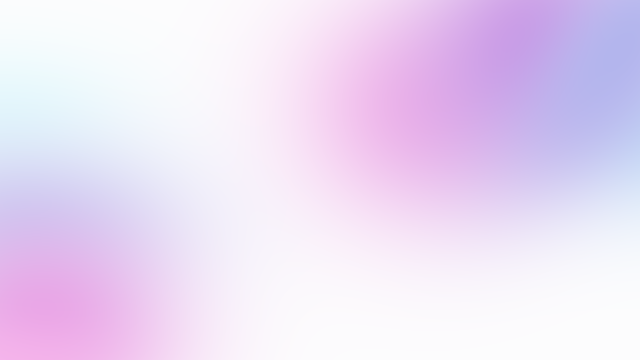
A Shadertoy shader for this background:

```glsl
// Soft pastel background: two blurred clouds of colour on a near-white sheet,
// one at the lower left and one at the upper right. Each cloud is a stack of
// elliptical Gaussian glows, mixed over one another from back to front.

// Layout space: x runs 0..SHEET.x, y runs 0..SHEET.y, whatever the resolution.
const vec2 SHEET = vec2(16.0 / 9.0, 1.0);
const float TILT = 0.91;    // lean of the violet and periwinkle glows, radians

const vec3 PAPER      = vec3(0.99, 0.99, 0.993);
const vec3 ICE        = vec3(0.90, 0.98, 0.99);
const vec3 POWDER     = vec3(0.76, 0.81, 0.95);
const vec3 ORCHID     = vec3(0.90, 0.64, 0.90);
const vec3 ROSE       = vec3(0.97, 0.70, 0.92);
const vec3 SKY        = vec3(0.76, 0.88, 0.97);
const vec3 BLUSH      = vec3(0.96, 0.73, 0.92);
const vec3 VIOLET     = vec3(0.80, 0.60, 0.90);
const vec3 PERIWINKLE = vec3(0.70, 0.71, 0.93);

// Gaussian falloff around a centre; spread holds the sigmas along both axes.
float glow(vec2 p, vec2 centre, vec2 spread, float angle) {
    float c = cos(angle), s = sin(angle);
    vec2 d = p - centre;
    vec2 q = vec2(c * d.x + s * d.y, c * d.y - s * d.x) / spread;
    return exp(-0.5 * dot(q, q));
}

// Lower left: ice fading through powder blue into orchid and rose.
vec3 lowerCloud(vec3 col, vec2 p) {
    col = mix(col, ICE,    glow(p, vec2(0.0, 0.676), vec2(0.255, 0.139), 0.0));
    col = mix(col, POWDER, glow(p, vec2(0.07, 0.387), vec2(0.30, 0.15), 0.0) * 0.87);
    col = mix(col, ORCHID, glow(p, vec2(0.116, 0.12), vec2(0.255, 0.197), 0.0));
    return mix(col, ROSE,  glow(p, vec2(0.0, -0.02), vec2(0.255, 0.105), 0.0) * 0.8);
}

// Upper right: blush, then a leaning violet band, then blue at the edge.
vec3 upperCloud(vec3 col, vec2 p) {
    col = mix(col, SKY,    glow(p, vec2(1.83, 0.676), vec2(0.30, 0.185), 0.0));
    col = mix(col, BLUSH,  glow(p, vec2(1.157, 0.70), vec2(0.243, 0.222), 0.0));
    col = mix(col, VIOLET, glow(p, vec2(1.458, 0.884), vec2(0.266, 0.197), TILT));
    return mix(col, PERIWINKLE, glow(p, vec2(1.725, 0.861), vec2(0.28, 0.134), TILT));
}

void mainImage(out vec4 fragColor, in vec2 fragCoord) {
    vec2 p = fragCoord / iResolution.xy * SHEET;
    vec3 col = upperCloud(lowerCloud(PAPER, p), p);
    fragColor = vec4(col, 1.0);
}
```
